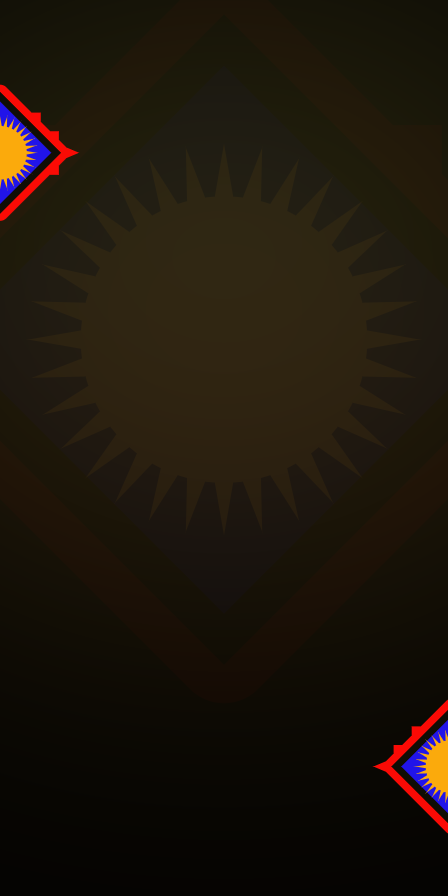
Reproduce this background procedurally as a Shadertoy shader.

```glsl
// A dim olive glow behind a huge, faint sun-in-diamond emblem, with two small
// vivid copies cut off by the left and right borders. One emblem function,
// built from distance fields, is drawn at three places, scales and opacities.

const float TAU = 6.2831853;

float fill(float dist, float pixel) {
    return clamp(0.5 - dist / pixel, 0.0, 1.0);
}

float diamond(vec2 p, float size) {
    p = abs(p);
    float along = clamp((p.x - p.y) / size, -1.0, 1.0);
    vec2 nearest = 0.5 * size * vec2(1.0 + along, 1.0 - along);
    return length(p - nearest) * sign(p.x + p.y - size);
}

float box(vec2 p, float halfSize) {
    p = abs(p) - halfSize;
    return max(p.x, p.y);
}

// Disc ringed by 32 narrow triangular rays
float sun(vec2 p) {
    float radius = length(p);
    float pitch = TAU / 32.0;
    float angle = atan(p.y, p.x + 1e-6);
    angle = mod(angle + 0.5 * pitch, pitch) - 0.5 * pitch;
    vec2 ray = radius * vec2(cos(angle), abs(sin(angle)));
    float spike = 0.985 * (ray.y - 0.174 * (0.533 - ray.x));
    return min(radius - 0.39, max(spike, 0.3 - radius));
}

// Rounded frame with square steps and a pointed tip at each side
float frame(vec2 p, float lowerStep) {
    vec2 side = vec2(abs(p.x), p.y);
    float d = diamond(p, 0.86) - 0.13;
    d = min(d, box(side - vec2(0.517, 0.508), 0.076));
    d = min(d, box(side - vec2(0.78, 0.237), 0.076));
    d = min(d, box(side - vec2(0.78, -0.245), 0.076) + 1.0 - lowerStep);
    float tip = abs(p.y) - 0.42 * (1.15 - side.x);
    return min(d, max(tip, 0.95 - side.x));
}

// Opacity holds the strength of frame, gap, field and sun
vec3 drawEmblem(vec3 color, vec2 p, float scale, vec4 opacity, float lowerStep) {
    p /= scale;
    float pixel = 1.0 / (iResolution.x * scale);
    float inside = fill(diamond(p, 0.885), pixel);
    float rim = fill(frame(p, lowerStep), pixel) * (1.0 - inside);
    color = mix(color, vec3(1.0, 0.04, 0.02), opacity.x * rim);
    color = mix(color, vec3(0.06, 0.05, 0.02), opacity.y * inside);
    color = mix(color, vec3(0.13, 0.08, 0.93), opacity.z * fill(diamond(p, 0.746), pixel));
    return mix(color, vec3(1.0, 0.68, 0.03), opacity.w * fill(sun(p), pixel));
}

void mainImage(out vec4 fragColor, in vec2 fragCoord) {
    // Canvas is one unit wide and two units high
    vec2 p = fragCoord / iResolution.x;

    // Soft oval glow, warmer below, fading into near black
    vec2 fromGlow = p - vec2(0.5, 1.36);
    float glow = exp(-dot(fromGlow * fromGlow, vec2(0.9, 1.3)));
    vec3 tint = mix(vec3(0.146, 0.113, 0.04), vec3(0.136, 0.125, 0.048),
                    smoothstep(0.9, 1.7, p.y));
    vec3 color = vec3(0.008, 0.006, 0.003) + tint * glow;

    // Faint large emblem, then the two bright ones
    vec4 faint = vec4(0.026, 0.03, 0.032, 0.052);
    color = drawEmblem(color, p - vec2(0.5, 1.242), 0.82, faint, 0.0);
    color = drawEmblem(color, p - vec2(0.0, 1.659), 0.1535, vec4(0.98), 1.0);
    color = drawEmblem(color, p - vec2(1.01, 0.289), 0.1535, vec4(0.98), 0.0);

    fragColor = vec4(color, 1.0);
}
```
